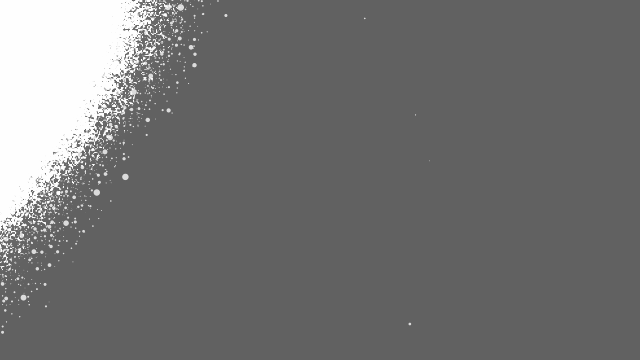
Write a Shadertoy shader that draws this background.

```glsl
// White spray paint bursting from the upper left corner over flat grey.
// A curved front gives a signed distance; noise thresholded by that distance
// makes the grain, and jittered grids scatter the larger droplets.

const vec3 GREY = vec3(0.380);
const vec3 PAINT = vec3(0.995);
const vec3 DROPLET = vec3(0.86);
const float FRONT_WIDTH = 0.41;    // reach of the paint along the top edge
const float FRONT_HEIGHT = 0.66;   // reach of the paint down the left edge
const float FRONT_POWER = 1.73;    // bulge of the front
const float GRAIN_SIZE = 0.0036;   // finest speckle, in canvas heights
const float GRAIN_SOFTNESS = 0.13;
const float DROP_CELL = 0.040;     // grid of the largest droplets
const int DROP_LAYERS = 3;

float hash(vec2 p) {
    vec3 q = fract(vec3(p.xyx) * 0.1031);
    q += dot(q, q.yzx + 33.33);
    return fract((q.x + q.y) * q.z);
}

float valueNoise(vec2 p) {
    vec2 cell = floor(p);
    vec2 f = fract(p);
    f = f * f * (3.0 - 2.0 * f);
    float low = mix(hash(cell), hash(cell + vec2(1, 0)), f.x);
    float high = mix(hash(cell + vec2(0, 1)), hash(cell + vec2(1, 1)), f.x);
    return mix(low, high, f.y);
}

// Approximate distance to the paint front; negative lies inside the paint.
float frontDistance(vec2 p) {
    float drop = max(1.0 - p.y, 0.0) / FRONT_HEIGHT;
    float edge = FRONT_WIDTH * (1.0 - pow(drop, FRONT_POWER));
    float slope = FRONT_WIDTH * FRONT_POWER / FRONT_HEIGHT
                * pow(drop, FRONT_POWER - 1.0);
    return (p.x - edge) / sqrt(1.0 + slope * slope);
}

// Distance scaled to the local width of the spray: -1 solid, +1 bare.
float sprayDepth(vec2 p) {
    float fall = 1.0 - p.y;
    float d = frontDistance(p);
    float inner = mix(0.095, 0.055, clamp(fall / FRONT_HEIGHT, 0.0, 1.0));
    float outer = 0.085 + 0.055 * min(abs(fall - 0.42) / 0.42, 1.0);
    return d < 0.0 ? d / inner : d / outer;
}

// Fine speckles that thin out with depth.
float grain(vec2 p, float depth) {
    vec2 g = p / GRAIN_SIZE;
    float n = 0.62 * valueNoise(g)
            + 0.26 * valueNoise(g * 0.53 + 17.0)
            + 0.12 * valueNoise(g * 0.12 + 41.0);
    float threshold = 0.5 + 0.43 * depth;
    return smoothstep(-GRAIN_SOFTNESS, GRAIN_SOFTNESS, n - threshold);
}

// One round drop per grid cell, kept only near the spray.
float droplets(vec2 p, float cellSize, float seed, float pixel) {
    vec2 cell = floor(p / cellSize);
    vec2 key = cell + seed * 57.0;
    vec2 jitter = vec2(hash(key + 3.1), hash(key + 8.7));
    vec2 centre = (cell + 0.25 + 0.5 * jitter) * cellSize;
    float size = hash(key + 14.3);
    float radius = cellSize * mix(0.07, 0.23, size * size);
    float depth = sprayDepth(centre);
    float chance = 0.55 * smoothstep(-0.5, 0.4, depth)
                 * (1.0 - smoothstep(0.6, 1.65, depth));
    float disc = 1.0 - smoothstep(-pixel, pixel, length(p - centre) - radius);
    return disc * step(hash(key + 21.9), chance);
}

void mainImage(out vec4 fragColor, in vec2 fragCoord) {
    vec2 p = fragCoord / iResolution.y;
    float pixel = 0.6 / iResolution.y;
    float depth = sprayDepth(p);

    // Grain over a faint mist
    float mist = 0.06 * (1.0 - smoothstep(-0.4, 1.1, depth));
    float paint = max(grain(p, depth), mist);

    // Droplets, from large to small
    float drops = 0.0;
    float cellSize = DROP_CELL;
    for (int i = 0; i < DROP_LAYERS; i++) {
        drops = max(drops, droplets(p, cellSize, float(i + 1), pixel));
        cellSize *= 0.55;
    }

    vec3 colour = mix(GREY, DROPLET, drops);
    colour = mix(colour, PAINT, paint);
    fragColor = vec4(colour, 1.0);
}
```
